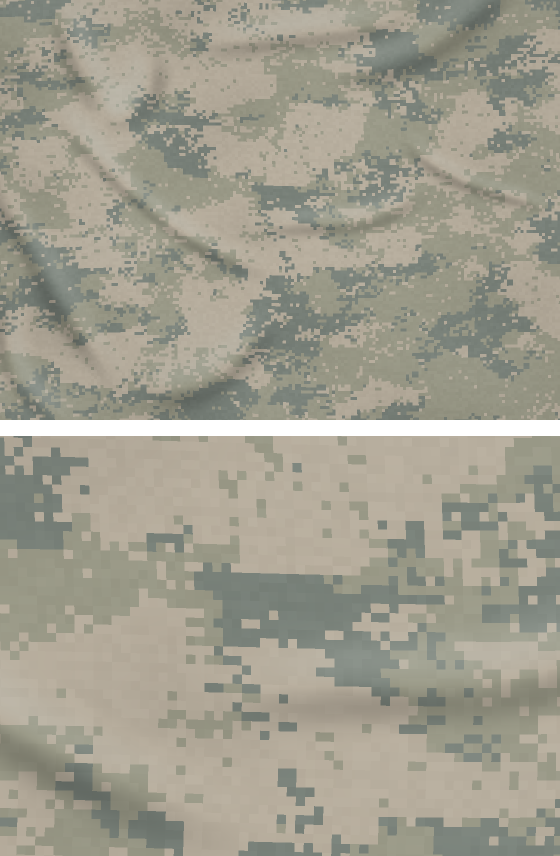
Top: the whole. Bottom: its middle third, enlarged.
Reproduce this texture procedurally as a Shadertoy shader.

```glsl
// Digital camouflage printed on softly creased cloth.
// Smooth cellular noise sampled on a square grid picks one of three dyes;
// crease profiles and layered sines then shade the folds.

const vec3 TAN  = vec3(0.705, 0.668, 0.605);
const vec3 SAGE = vec3(0.592, 0.590, 0.520);
const vec3 SLATE = vec3(0.470, 0.502, 0.472);
const vec3 SHEEN = vec3(0.77, 0.79, 0.76);

const float GRID = 136.0;                 // print squares per canvas height
const vec2 PATCH_FREQ = vec2(7.0, 12.0);  // large patches, wider than tall
const vec2 LOBE_FREQ = vec2(19.0, 30.0);  // ragged lobes on their borders
const float TAN_LEVEL = 0.530;
const float SLATE_LEVEL = 0.515;
const float SPECK_SHARE = 0.035;
const float PANEL_STEP = 0.10;            // tone jump between printed panels
const float FOLD_DEPTH = 0.17;

// Crease end points, in canvas heights
const int CREASES = 10;
const vec4 CREASE[CREASES] = vec4[](
    vec4(1.22, 1.00, 0.83, 0.81), vec4(0.98, 0.52, 0.67, 0.44),
    vec4(0.17, 0.67, 0.55, 0.37), vec4(0.00, 0.53, 0.23, 0.13),
    vec4(0.13, 0.93, 0.26, 0.70), vec4(0.37, 0.84, 0.29, 0.69),
    vec4(0.92, 0.94, 0.52, 0.89), vec4(0.64, 0.18, 0.40, 0.05),
    vec4(0.00, 0.25, 0.11, 0.01), vec4(1.00, 0.64, 1.27, 0.50));

float hash(vec2 p) {
    vec3 q = fract(vec3(p.xyx) * 0.1031);
    q += dot(q, q.yzx + 33.33);
    return fract((q.x + q.y) * q.z);
}

// Random values of jittered points, blended by distance
float cellular(vec2 p, float seed) {
    vec2 base = floor(p);
    float total = 0.0, weight = 0.0;
    for (int y = -1; y <= 1; y++)
    for (int x = -1; x <= 1; x++) {
        vec2 id = base + vec2(x, y);
        vec2 key = id + seed;
        vec2 d = id + vec2(hash(key + 17.3), hash(key + 41.9)) - p;
        float w = exp(-6.0 * dot(d, d));
        total += w * hash(key + 73.1);
        weight += w;
    }
    return total / max(weight, 1e-5);
}

float dyeField(vec2 cell, float seed) {
    vec2 p = cell / GRID;
    float row = floor(p.y * 4.0 + 0.3);
    vec2 panel = vec2(floor(p.x * 4.9 + 0.37 * row), row);
    return 0.50 * cellular(p * PATCH_FREQ, seed)
         + 0.32 * cellular(p * LOBE_FREQ, seed + 130.0)
         + 0.18 * hash(cell + seed)
         + PANEL_STEP * (hash(panel + seed) - 0.5);
}

// Print colour: single squares, some joined into pairs
vec3 camouflage(vec2 p) {
    p += 0.004 * sin(p.yx * vec2(9.0, 7.0) + vec2(0.5, 2.0));
    vec2 cell = floor(p * GRID);
    vec2 pair = vec2(floor(cell.x * 0.5) * 2.0, cell.y);
    if (hash(pair + 5.7) < 0.4) cell = pair;

    bool isTan = dyeField(cell, 11.0) > TAN_LEVEL;
    bool isSlate = dyeField(cell, 57.0) > SLATE_LEVEL;
    vec3 dye = isTan ? TAN : (isSlate ? SLATE : SAGE);
    if (hash(cell + 91.0) < SPECK_SHARE) dye = isTan ? SAGE : TAN;
    return dye + 0.025 * (hash(cell + 23.0) - 0.5);
}

// Shadow beside a lit ridge, fading beyond the crease ends
float crease(vec2 p, vec4 ends, float width) {
    vec2 along = ends.zw - ends.xy;
    float len = length(along);
    along /= len;
    vec2 rel = p - ends.xy;
    float t = dot(rel, along) / len;
    float d = dot(rel, vec2(-along.y, along.x));
    d *= along.x < 0.0 ? -1.0 : 1.0;
    d += 0.025 * sin(3.1 * t);
    float fade = smoothstep(-0.25, 0.2, t) * (1.0 - smoothstep(0.8, 1.25, t));
    float shadow = exp(-d * d / (width * width));
    float lit = (d - 2.0 * width) / (1.3 * width);
    return fade * (0.75 * exp(-lit * lit) - shadow);
}

float folds(vec2 p) {
    vec2 bent = p + 0.012 * sin(p.yx * 13.0 + vec2(0.0, 1.7));
    float shade = 0.0;
    for (int i = 0; i < CREASES; i++) {
        float width = mix(0.012, 0.032, hash(vec2(i, 3)));
        shade += crease(bent, CREASE[i], width);
    }
    // Broad undulation, stronger toward the left
    float wave = sin(dot(p, vec2(11.0, 8.0)) + 1.5 * sin(p.y * 5.0))
               + 0.7 * sin(dot(p, vec2(-7.0, 21.0)) + 1.2 * sin(p.x * 6.0));
    return shade + wave * mix(0.22, 0.10, smoothstep(0.0, 0.9, p.x));
}

void mainImage(out vec4 fragColor, in vec2 fragCoord) {
    vec2 p = fragCoord / iResolution.y;

    // Four samples smooth the square edges
    vec3 color = vec3(0.0);
    for (int i = 0; i < 4; i++) {
        vec2 offset = vec2(i % 2, i / 2) * 0.5 - 0.25;
        color += 0.25 * camouflage((fragCoord + offset) / iResolution.y);
    }

    float shade = clamp(folds(p), -1.2, 1.2);
    color *= 1.0 + FOLD_DEPTH * min(shade, 0.0);
    color = mix(color, SHEEN, 0.28 * max(shade, 0.0));

    vec2 centered = fragCoord / iResolution.xy - 0.5;
    color *= 1.02 - 0.12 * dot(centered, centered);
    fragColor = vec4(color, 1.0);
}
```
